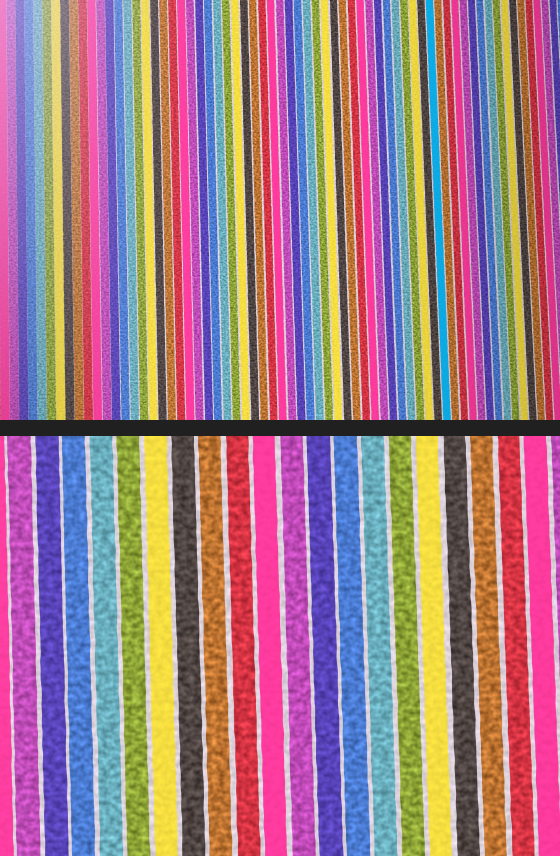
Top: the whole. Bottom: its middle third, enlarged.
Reproduce this texture procedurally as a Shadertoy shader.

```glsl
// Printed fabric of slim leaning rainbow stripes split by pale threads, lit from the upper left.

#define STRIPES 62.5        // stripes across the canvas before compression
#define OFFSET 0.3          // phase of the first stripe
#define SQUEEZE 10.0        // extra stripes gathered towards the right
#define LEAN 0.006          // drift of the left stripes from top to bottom
#define FAN 0.032           // additional drift towards the right
#define ACCENT 48.0         // index of the single cyan stripe
#define GAP 0.17            // pale thread width, in stripes
#define GRAIN 0.30          // strength of the cloth grain
#define GRAIN_SCALE 270.0   // grain cells across the canvas
#define HAZE 0.50           // glare in the upper left corner

const vec3 THREAD = vec3(0.86, 0.82, 0.86);
const vec3 GLARE = vec3(0.88, 0.84, 0.98);
const vec4 CYAN = vec4(0.05, 0.71, 0.95, 0.1);

// Ink colours of one repeat; alpha is the visibility of the grain
const vec4 INKS[10] = vec4[10](
    vec4(1.00, 0.23, 0.62, 0.15),   // pink
    vec4(0.75, 0.29, 0.72, 0.80),   // purple
    vec4(0.34, 0.26, 0.72, 0.70),   // indigo
    vec4(0.29, 0.48, 0.82, 0.80),   // blue
    vec4(0.41, 0.68, 0.74, 0.80),   // teal
    vec4(0.55, 0.64, 0.21, 1.00),   // olive
    vec4(0.96, 0.87, 0.25, 0.20),   // yellow
    vec4(0.31, 0.27, 0.26, 1.00),   // charcoal
    vec4(0.74, 0.45, 0.19, 1.00),   // ochre
    vec4(0.83, 0.20, 0.26, 0.80));  // red

float hash(vec2 p) {
    vec3 q = fract(p.xyx * vec3(0.1031, 0.1030, 0.0973));
    q += dot(q, q.yzx + 33.33);
    return fract((q.x + q.y) * q.z);
}

vec2 gradient(vec2 cell) {
    float angle = 6.2832 * hash(cell);
    return vec2(cos(angle), sin(angle));
}

float gradientNoise(vec2 p) {
    vec2 i = floor(p), f = p - i;
    vec2 w = f * f * f * (f * (f * 6.0 - 15.0) + 10.0);
    vec2 e = vec2(1.0, 0.0);
    float a = dot(gradient(i), f);
    float b = dot(gradient(i + e.xy), f - e.xy);
    float c = dot(gradient(i + e.yx), f - e.yx);
    float d = dot(gradient(i + e.xx), f - e.xx);
    return mix(mix(a, b, w.x), mix(c, d, w.x), w.y);
}

// Ink of a stripe; the accent interrupts the repeat without replacing a colour
vec4 ink(float index) {
    if (index == ACCENT) return CYAN;
    index -= step(ACCENT, index);
    return INKS[int(mod(index, 10.0))];
}

void mainImage(out vec4 fragColor, in vec2 fragCoord) {
    vec2 uv = fragCoord / iResolution.xy;
    vec2 cloth = fragCoord / iResolution.x;
    float drop = 1.0 - uv.y;

    // Stripe coordinate: fanned lean, then compression on the right
    float x = uv.x - drop * (LEAN + FAN * uv.x);
    float squeezed = max(x - 0.6, 0.0);
    float s = OFFSET + STRIPES * x + SQUEEZE * squeezed * squeezed;
    s += 0.04 * gradientNoise(cloth * vec2(60.0, 110.0));
    float pixel = (STRIPES + 2.0 * SQUEEZE * squeezed) / iResolution.x;

    // Neighbouring inks blended at their nearest border
    float border = floor(s + 0.5);
    float d = s - border;
    vec4 stripe = mix(ink(border - 1.0), ink(border),
                      clamp(d / pixel + 0.5, 0.0, 1.0));

    // Woven grain, finer across the weft
    vec2 weave = cloth * GRAIN_SCALE;
    float grain = gradientNoise(weave * vec2(0.8, 1.1))
                + 0.5 * gradientNoise(weave * 1.7 + 31.0);
    vec3 color = stripe.rgb * (1.0 + GRAIN * stripe.a * grain);
    color += 0.08 * stripe.a * grain;

    // Pale threads, almost closed at the left and uneven between stripes
    float opening = mix(0.25, 1.0, smoothstep(0.05, 0.45, uv.x));
    float halfGap = 0.5 * GAP * opening * mix(0.75, 1.3, hash(vec2(border, 7.0)));
    float thread = clamp((halfGap - abs(d)) / pixel + 0.5, 0.0, 1.0);
    thread *= min(1.0, 2.0 * halfGap / pixel);
    color = mix(color, THREAD * (1.0 + 0.15 * grain), thread);

    // Glare from the upper left, shade towards the right and lower left
    float haze = HAZE * (1.0 - smoothstep(-0.05, 0.42, uv.x)) * mix(0.15, 1.0, uv.y);
    color = mix(color, GLARE, haze);
    color *= 1.0 - 0.14 * smoothstep(0.6, 1.0, uv.x);
    color *= 1.0 - 0.10 * drop * (1.0 - smoothstep(0.0, 0.3, uv.x));

    fragColor = vec4(clamp(color, 0.0, 1.0), 1.0);
}
```
